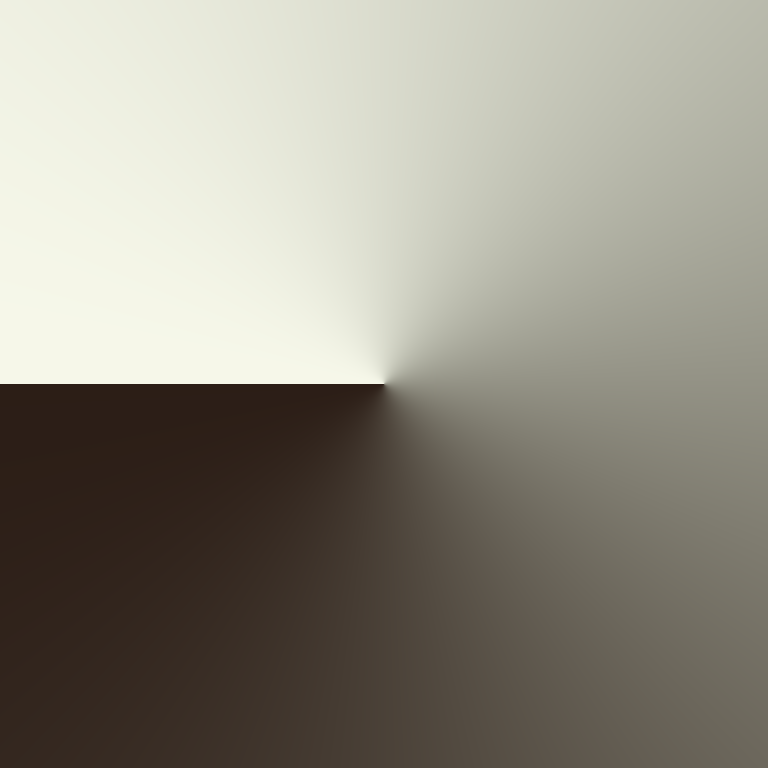
A Shadertoy shader for this background:

```glsl
// A conic sweep around the canvas centre, from dark brown to warm ivory.
// The angle is eased by a half sine, and the sweep's two ends meet in a
// crisp seam running from the centre to the left edge.

const vec3 BROWN = vec3(0.172, 0.117, 0.088);
const vec3 IVORY = vec3(0.965, 0.970, 0.915);
const vec3 OLIVE_TINT = vec3(0.008, 0.028, 0.020);

// Colour at an angle in -PI..PI, with a faint olive cast in the midtones.
vec3 sweepColour(float angle, vec3 dark, vec3 light, vec3 tint) {
    float tone = 0.5 + 0.5 * sin(0.5 * angle);
    return mix(dark, light, tone) + tint * 4.0 * tone * (1.0 - tone);
}

// Coverage of the half plane above zero, softened over one pixel.
float upperHalf(float y, float pixel) {
    return clamp(y / pixel + 0.5, 0.0, 1.0);
}

void mainImage(out vec4 fragColor, in vec2 fragCoord) {
    // Centred coordinates, one unit per shorter canvas side
    float pixel = 1.0 / min(iResolution.x, iResolution.y);
    vec2 p = (fragCoord - 0.5 * iResolution.xy) * pixel;

    // Mirrored angle; the tiny offset keeps the centre well defined
    float angle = atan(abs(p.y) + 1e-6, p.x);

    // Blend both halves so that the seam stays smooth at any size
    vec3 below = sweepColour(-angle, BROWN, IVORY, OLIVE_TINT);
    vec3 above = sweepColour(angle, BROWN, IVORY, OLIVE_TINT);
    fragColor = vec4(mix(below, above, upperHalf(p.y, pixel)), 1.0);
}
```
